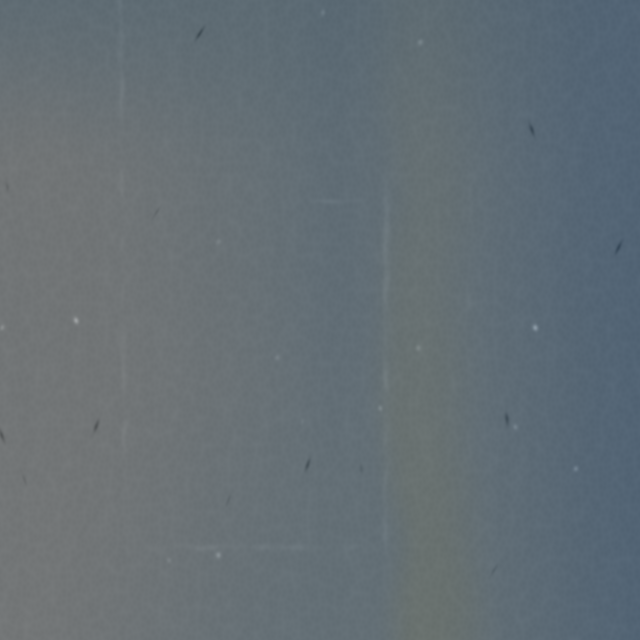
Write a three.js fragment shader that draws this texture.

```glsl
// Worn slate-blue painted panel: soft colour gradients from warm grey to blue,
// an olive vertical band, faint broken seams, and a few tiny chips and scratches.
// Cellular noise gives the fine grain, layered sines the broad mottling.
varying vec2 vUv;

vec2 hash2(vec2 p) {
  vec3 q = fract(p.xyx * vec3(0.1031, 0.103, 0.0973));
  q += dot(q, q.yzx + 33.33);
  return fract((q.xx + q.yz) * q.zy);
}

// Distance to the nearest scattered point, about 0 to 1
float cellular(vec2 p) {
  vec2 cell = floor(p);
  float nearest = 2.0;
  for (int y = -1; y <= 1; y++) {
    for (int x = -1; x <= 1; x++) {
      vec2 neighbour = cell + vec2(float(x), float(y));
      nearest = min(nearest, length(neighbour + hash2(neighbour) - p));
    }
  }
  return nearest;
}

// Broad clouds from warped sines, about -1 to 1
float mottle(vec2 p) {
  float sum = 0.0;
  float weight = 0.5;
  for (int i = 0; i < 4; i++) {
    sum += weight * sin(p.x + 1.7 * sin(p.y * 0.8)) * cos(p.y + 1.3 * sin(p.x * 0.7));
    p = mat2(1.4, 1.1, -1.1, 1.4) * p + 2.3;
    weight *= 0.6;
  }
  return sum;
}

// Soft line at distance d, fading in and out along t between a and b
float seam(float d, float width, float t, float a, float b) {
  float along = smoothstep(a - 0.03, a + 0.03, t) * (1.0 - smoothstep(b - 0.03, b + 0.03, t));
  return exp(-d * d / (width * width)) * along;
}

// Uneven wear along a seam, from nearly gone to full
float wear(float t) {
  float wave = 0.5 + 0.3 * sin(t * 29.0 + 2.0 * sin(t * 17.0)) + 0.2 * sin(t * 83.0);
  return 0.2 + 0.8 * smoothstep(0.3, 0.9, wave);
}

// Sparse tilted specks: positive for pale chips, negative for dark scratches
float specks(vec2 p, float scale, float chance, float size) {
  vec2 cell = floor(p * scale);
  vec2 pick = hash2(cell + 17.0);
  vec2 shape = hash2(cell + 71.0);
  vec2 d = (fract(p * scale) - 0.25 - 0.5 * hash2(cell + 43.0)) / scale;
  float dark = step(0.75, pick.y);
  d.x -= d.y * (shape.x - 0.4) * mix(0.4, 1.0, dark);
  d /= size * mix(vec2(1.0, 1.2), vec2(0.8, 2.2), dark);
  float mask = exp(-1.8 * dot(d, d)) * step(pick.x, chance);
  return mask * mix(0.06 + 0.3 * pow(shape.y, 3.0), -0.11, dark);
}

void main() {
  vec2 uv = vUv;
  float cloud = mottle(uv * 5.0);
  vec2 soft = uv + 0.03 * cloud;

  // Broad colour fields
  vec3 color = vec3(0.391, 0.437, 0.463);
  float warm = 1.0 - smoothstep(0.1, 0.62, soft.x + 0.2 * abs(uv.y - 0.4));
  color = mix(color, vec3(0.449, 0.462, 0.466), warm);
  float top = smoothstep(0.7, 1.05, soft.y);
  color = mix(color, vec3(0.357, 0.415, 0.45), top * 0.85);
  float cool = smoothstep(0.68, 1.05, soft.x + 0.05 * uv.y);
  color = mix(color, vec3(0.322, 0.392, 0.458), cool);
  float dip = exp(-pow((uv.x - 0.53) / 0.08, 2.0)) * smoothstep(0.15, 0.5, uv.y);
  color -= dip * vec3(0.014, 0.01, 0.003);

  // Olive band, stronger towards the bottom
  float band = smoothstep(0.585, 0.65, soft.x) * (1.0 - smoothstep(0.67, 0.78, soft.x));
  color = mix(color, vec3(0.418, 0.448, 0.43), band * mix(0.85, 0.12, uv.y));

  // Mottling, upright streaks and fine grain
  color += 0.007 * cloud * vec3(1.0, 0.7, 0.5);
  color += 0.0015 * sin(uv.x * 95.0 + 2.0 * sin(uv.x * 31.0));
  float grain = cellular(uv * vec2(120.0, 95.0)) + 0.7 * cellular(uv * vec2(48.0, 40.0) + 9.0);
  color += 0.018 * (grain - 0.8);

  // Pale seams, broken and slightly wavering
  vec2 line = uv + 0.0015 * sin(uv.yx * 43.0 + 2.0 * sin(uv.yx * 21.0));
  float seams = 0.026 * wear(uv.y) * seam(line.x - 0.188 - 0.01 * (1.0 - uv.y), 0.005, uv.y, 0.16, 1.1);
  seams += 0.034 * wear(uv.y + 0.3) * seam(line.x - 0.603, 0.005, uv.y, 0.14, 0.7);
  seams += 0.01 * wear(uv.y + 0.7) * seam(line.x - 0.735, 0.005, uv.y, 0.3, 0.8);
  seams += 0.026 * wear(uv.x) * seam(line.y - 0.145, 0.005, uv.x, 0.2, 0.6);
  seams += 0.03 * wear(uv.x + 0.5) * seam(line.y - 0.687, 0.004, uv.x, 0.5, 0.57);
  color += seams;

  // Chips and scratches
  color += specks(uv + 0.61, 6.0, 0.25, 0.0055);
  color += 0.4 * specks(uv + 0.37, 9.0, 0.15, 0.005);

  gl_FragColor = vec4(color, 1.0);
}
```
